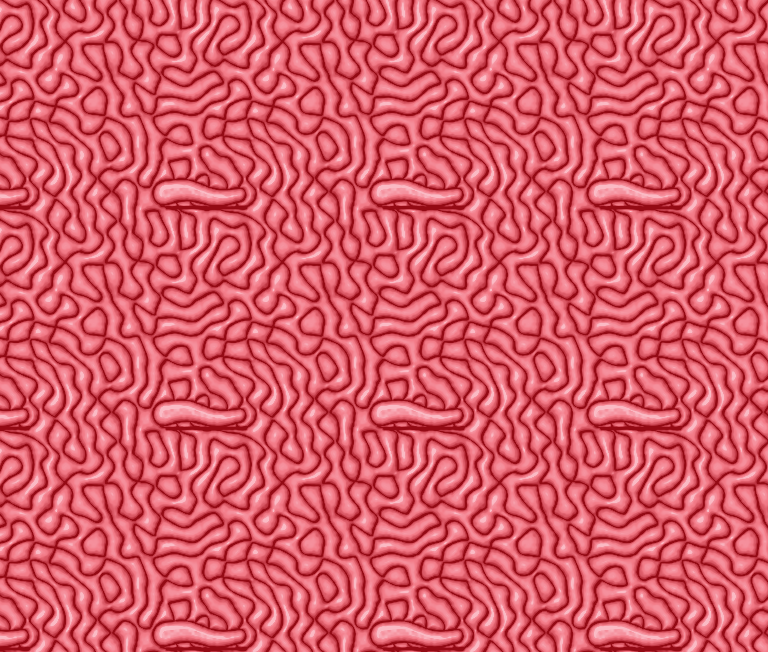
This pattern is drawn by a WebGL 1 fragment shader. Its source:

```glsl
precision highp float;
uniform vec2 u_resolution;

const float PI = 3.14159265;
const float TAU = 6.2831853;

// Layout, in units of one tile
const vec2 REPEATS = vec2(3.535, 2.955);
const float FOLD_FREQUENCY = 7.6;      // wavelengths per tile, two folds each
const float FREQUENCY_SPREAD = 0.9;
const float UPRIGHT_BIAS = 0.25;
const float WARP = 0.014;
const float KINK = 0.007;
const int WAVES = 28;

// Long tapering fold lying on the tile seam
const vec2 SEAM_FOLD_CENTRE = vec2(0.93, 0.076);
const float SEAM_FOLD_HALF_LENGTH = 0.17;
const float SEAM_FOLD_RADIUS = 0.043;
const float SEAM_TAPER = 0.07;
const float SEAM_DEPTH = 0.063;
const float FOLD_HALF_WIDTH = 0.034;

// Lighting
const vec2 TO_LIGHT = vec2(-0.0075, 0.0065);
const float RELIEF = 0.42;
const float GLOSS = 0.28;
const float GRAIN = 0.13;

// Tones from groove to highlight
const vec3 GROOVE = vec3(0.58, 0.04, 0.08);
const vec3 SHADOW = vec3(0.74, 0.20, 0.25);
const vec3 FLANK = vec3(0.86, 0.35, 0.40);
const vec3 FLESH = vec3(0.95, 0.48, 0.53);
const vec3 CREST = vec3(0.96, 0.56, 0.61);
const vec3 SHINE = vec3(0.98, 0.73, 0.77);

float hash(vec2 p) {
  vec3 q = fract(vec3(p.xyx) * 0.1031);
  q += dot(q, q.yzx + 33.33);
  return fract((q.x + q.y) * q.z);
}

// Value noise that wraps after one tile
float tileNoise(vec2 p, float cells) {
  vec2 cell = floor(p * cells);
  vec2 f = fract(p * cells);
  f = f * f * (3.0 - 2.0 * f);
  vec2 a = mod(cell, cells);
  vec2 b = mod(cell + 1.0, cells);
  return mix(mix(hash(a), hash(vec2(b.x, a.y)), f.x),
             mix(hash(vec2(a.x, b.y)), hash(b), f.x), f.y);
}

// 0 in a groove, 1 on a crest: nodal lines of a sum of tiling waves
float labyrinth(vec2 p) {
  p += WARP * sin(TAU * (p.yx * vec2(3.0, 2.0) + vec2(0.1, 0.6)));
  p += KINK * sin(TAU * (p.yx * vec2(7.0, 6.0) + p * 2.0));
  float wave = 0.0;
  vec2 slope = vec2(0.0);
  for (int i = 0; i < WAVES; i++) {
    float n = float(i);
    float angle = PI * (n + hash(vec2(n, 3.0))) / float(WAVES);
    float radius = FOLD_FREQUENCY + FREQUENCY_SPREAD * (2.0 * hash(vec2(n, 17.0)) - 1.0);
    vec2 k = floor(radius * vec2(cos(angle), sin(angle)) + 0.5);
    float weight = 1.0 + UPRIGHT_BIAS * cos(2.0 * angle);
    float phase = TAU * (dot(k, p) + hash(vec2(n, 29.0)));
    wave += weight * cos(phase);
    slope += weight * k * sin(phase);
  }
  slope /= FOLD_FREQUENCY;
  return atan(abs(wave), sqrt(dot(slope, slope) + 0.8)) * 2.0 / PI;
}

// Labyrinth with the long seam fold laid over it
float foldHeight(vec2 p) {
  vec2 q = fract(p - SEAM_FOLD_CENTRE + 0.5) - 0.5;
  vec2 bent = q + vec2(0.0, 0.012 * sin(q.x * 22.0) + SEAM_TAPER * q.x);
  float along = clamp(bent.x, -SEAM_FOLD_HALF_LENGTH, SEAM_FOLD_HALF_LENGTH);
  float radius = SEAM_FOLD_RADIUS - SEAM_TAPER * along;
  float edge = length(bent - vec2(along, 0.0)) - radius;
  float rim = min(abs(edge) / FOLD_HALF_WIDTH, 1.0);
  float outside = smoothstep(-0.003, 0.003, edge);
  float height = mix(rim, min(labyrinth(p), rim), outside);

  // Deep crease under the fold
  vec2 crease = vec2(max(abs(q.x - 0.02) - 0.18, 0.0), q.y + SEAM_DEPTH);
  return height * smoothstep(0.002, 0.016, length(crease));
}

vec3 fleshTone(float t) {
  vec3 c = mix(GROOVE, SHADOW, smoothstep(0.08, 0.24, t));
  c = mix(c, FLANK, smoothstep(0.24, 0.43, t));
  c = mix(c, FLESH, smoothstep(0.43, 0.63, t));
  c = mix(c, CREST, smoothstep(0.63, 0.82, t));
  return mix(c, SHINE, smoothstep(0.84, 1.0, t));
}

void main() {
  vec2 p = gl_FragCoord.xy / u_resolution * REPEATS;
  float height = foldHeight(p);
  float facing = height - foldHeight(p + TO_LIGHT);

  // Rounded relief, patchy wet gloss and fine grain
  float tone = 0.9 * pow(height, 0.7) + RELIEF * facing;
  float sheen = smoothstep(0.45, 0.85, tileNoise(p, 13.0));
  tone += GLOSS * sheen * smoothstep(0.04, 0.22, facing) * smoothstep(0.4, 0.75, height);
  tone += GRAIN * (tileNoise(p, 72.0) - 0.5);

  gl_FragColor = vec4(fleshTone(tone), 1.0);
}
```
